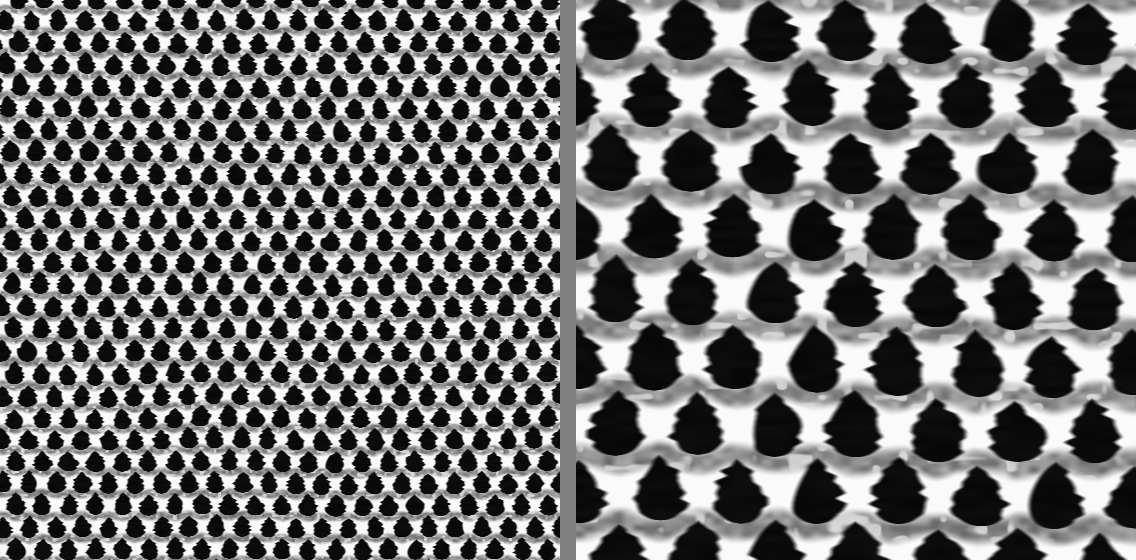
Left: the whole. Right: its middle third, enlarged.
A WebGL 2 fragment shader for this pattern:

```glsl
#version 300 es
precision highp float;

uniform vec2 u_resolution;
out vec4 fragColor;

const float TAU = 6.2831853;
const vec2 GRID = vec2(21.04, 25.39);   // repeats across and down
const float TOP_ROW = 0.926;            // rows above the first full one

const float HOLE_BLACK = 0.035;
const float STRAND_GREY = 0.54;
const float STRAND_WHITE = 0.98;

float hash(vec2 p) {
    vec3 q = fract(vec3(p.xyx) * 0.1031);
    q += dot(q, q.yzx + 33.33);
    return fract((q.x + q.y) * q.z);
}

float valueNoise(vec2 p) {
    vec2 i = floor(p);
    vec2 f = fract(p);
    f = f * f * (3.0 - 2.0 * f);
    float low = mix(hash(i), hash(i + vec2(1.0, 0.0)), f.x);
    float high = mix(hash(i + vec2(0.0, 1.0)), hash(i + vec2(1.0, 1.0)), f.x);
    return mix(low, high, f.y);
}

// Column coordinate: alternate rows are staggered, and all drift slightly
float columnAt(vec2 uv, float row) {
    float drift = 0.16 + 0.44 * (1.0 - uv.y * uv.y);
    return uv.x * GRID.x - drift - 0.5 * mod(row, 2.0);
}

// Half width of a teardrop, from its round foot (0) to its tip (1)
float teardropWidth(float height) {
    float s = clamp(height, 0.0, 1.0);
    return 0.80 * pow(s, 0.4) * pow(1.0 - s, 0.75) - 0.05;
}

// Coverage of the hole of one row, with ragged sides
float holeCoverage(vec2 uv, float rowPos, float row, float pixel) {
    float column = columnAt(uv, row);
    float id = floor(column + 0.5);
    vec2 seed = vec2(id + 40.0, row + 10.0);
    vec2 local = vec2(column - id, row - rowPos);
    local += 0.06 * (vec2(hash(seed), hash(seed + 71.3)) - 0.5);

    float height = (local.y + 0.47) / mix(0.94, 1.06, hash(seed + 23.7));
    local.x += 0.10 * (hash(seed + 51.9) - 0.5) * (height - 0.4);

    float side = step(0.0, local.x);
    float streak = valueNoise(vec2(seed.x * 7.0 + side * 3.0, uv.y * 300.0)) - 0.5;
    float sideWeight = smoothstep(0.05, 0.25, height) * smoothstep(1.0, 0.75, height);
    float size = mix(0.92, 1.08, hash(seed + 11.1));
    float edge = teardropWidth(height) * size + 0.13 * streak * sideWeight - abs(local.x);
    float soft = max(0.05, pixel);
    return smoothstep(-soft, soft, edge);
}

// Grey scalloped band where neighbouring rows join
float bandDistance(vec2 local) {
    return 0.5 + 0.06 * cos(TAU * local.x) - abs(local.y);
}

void main() {
    vec2 uv = gl_FragCoord.xy / u_resolution;
    float pixel = GRID.x / u_resolution.x;

    // Slow wander of the rows
    float wander = 0.16 * (valueNoise(uv * vec2(5.0, 7.0) + 3.0) - 0.5);
    float rowPos = (1.0 - uv.y) * GRID.y - TOP_ROW + wander;
    float row = floor(rowPos + 0.5);
    vec2 local = vec2(columnAt(uv, row), row - rowPos);

    // White strands crossed by grey bands
    float grain = valueNoise(uv * vec2(170.0, 230.0));
    float unevenness = 0.08 * (valueNoise(uv * 75.0 + 9.0) - 0.5);
    float band = 1.0 - smoothstep(0.05, 0.24, abs(bandDistance(local) + unevenness));
    float grey = STRAND_GREY + 0.26 * (grain - 0.5);
    float shade = mix(STRAND_WHITE, grey, band);

    // Bright beads along the bands
    float bead = smoothstep(0.66, 0.86, valueNoise(uv * vec2(125.0, 165.0) + 37.0));
    shade = mix(shade, 0.92, 0.75 * bead * band);

    // Holes, including the tips and feet of adjacent rows
    float hole = 0.0;
    for (int i = -1; i <= 1; i++) {
        hole = max(hole, holeCoverage(uv, rowPos, row + float(i), pixel));
    }
    float depth = HOLE_BLACK + 0.03 * (valueNoise(uv * vec2(60.0, 260.0)) - 0.3);
    shade = mix(shade, depth, hole);

    fragColor = vec4(vec3(clamp(shade, 0.0, 1.0)), 1.0);
}
```
